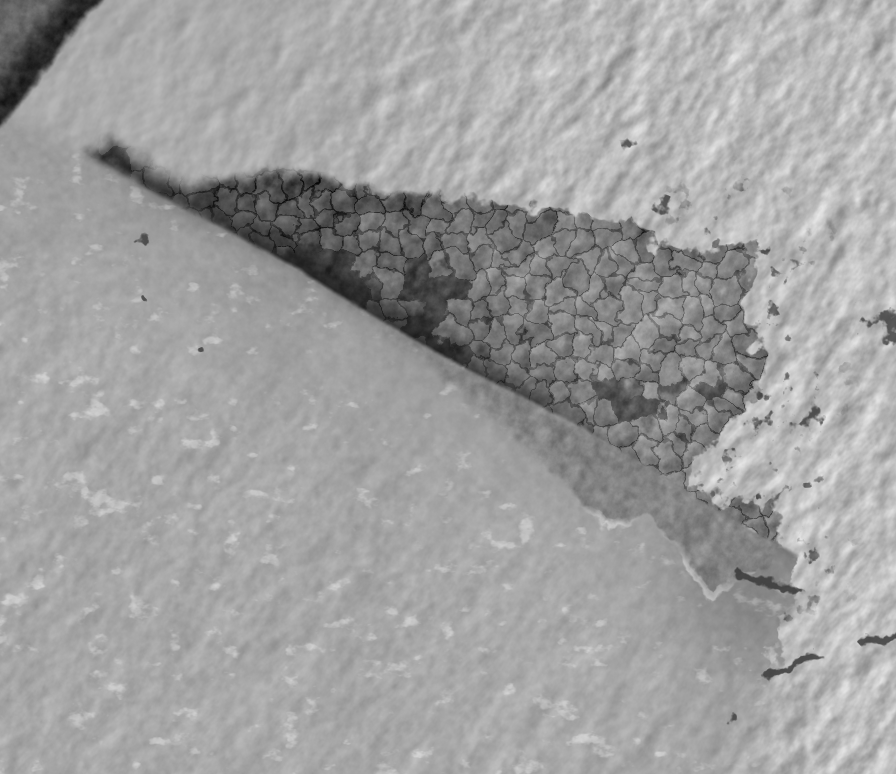
This texture is drawn by a WebGL 2 fragment shader. Its source:

```glsl
#version 300 es
precision highp float;
// Grey weathered wall: a smooth lower panel, rough plaster above it and a torn
// wedge of flaking paint between. Outlines are polygon distances roughened by
// noise; plaster is embossed fbm and the flakes are Voronoi cells.
uniform vec2 u_resolution;
out vec4 fragColor;

#define FRAME vec2(7.68, 6.62)
#define PLASTER_TONE 0.665
#define PANEL_TONE 0.615
#define LIP_TONE 0.51
#define BARE_TONE 0.25
#define FLAKE_TONE 0.38
#define FLAKE_DENSITY 5.5
#define RELIEF 0.55
#define GRAIN 0.11
#define SHADOW_TONE 0.13

// Torn wedge and the peeled lip under it, y pointing down.
const vec2 HOLE[14] = vec2[14](
  vec2(.75, 1.33), vec2(.95, 1.22), vec2(1.55, 1.58), vec2(2.55, 1.46), vec2(3.2, 1.62),
  vec2(5.45, 1.87), vec2(5.65, 2.1), vec2(6.42, 2.08), vec2(6.35, 2.6), vec2(6.6, 3.2),
  vec2(5.85, 4.1), vec2(6.3, 4.3), vec2(6.68, 4.22), vec2(6.65, 4.75));
const vec2 LIP[14] = vec2[14](
  vec2(3.3, 2.8), vec2(5., 3.65), vec2(5.8, 4.13), vec2(6.65, 4.62), vec2(6.6, 4.85),
  vec2(6.35, 4.88), vec2(6.1, 5.12), vec2(5.95, 4.95), vec2(5.85, 4.65), vec2(5.55, 4.42),
  vec2(5.2, 4.5), vec2(4.75, 4.05), vec2(4.2, 3.5), vec2(3.7, 3.1));
// Stains: centre and radius.
const vec3 STAINS[8] = vec3[8](
  vec3(5.4, 1.24, .07), vec3(5.66, 1.75, .06), vec3(1.2, 2.05, .05), vec3(1.25, 2.52, .035),
  vec3(1.74, 3.01, .03), vec3(6.25, 6.15, .06), vec3(6.9, 3.58, .1), vec3(7.66, 2.8, .16));

float hash(vec2 p) { return fract(sin(dot(p, vec2(127.1, 311.7))) * 43758.5); }

float noise(vec2 p) {
  vec2 i = floor(p), f = fract(p), e = vec2(1, 0);
  f = f * f * (3. - 2. * f);
  return mix(mix(hash(i), hash(i + e), f.x), mix(hash(i + e.yx), hash(i + e.xx), f.x), f.y);
}

float fbm(vec2 p) {
  float sum = 0., amp = .5;
  for (int i = 0; i < 4; i++, amp *= .5) {
    sum += amp * noise(p);
    p = mat2(1.6, 1.2, -1.2, 1.6) * p + 7.3;
  }
  return sum;
}

float segment(vec2 p, vec2 a, vec2 b) {
  vec2 ab = b - a;
  return length(p - a - ab * clamp(dot(p - a, ab) / dot(ab, ab), 0., 1.));
}

// Signed distance, negative inside.
float polygon(vec2 p, vec2 v[14]) {
  float d = 99., side = 1.;
  for (int i = 0; i < 14; i++) {
    vec2 a = v[i], b = v[(i + 1) % 14];
    d = min(d, segment(p, a, b));
    if ((a.y > p.y) != (b.y > p.y) && p.x < a.x + (p.y - a.y) * (b.x - a.x) / (b.y - a.y)) side = -side;
  }
  return side * d;
}

// Plaster height, stretched along a rising diagonal.
float plaster(vec2 p) { return fbm(mat2(5.2, 2.3, 3.9, -3.) * p); }

// Cell border distance (x), random value (y) and offset to the centre (zw).
vec4 flakeCell(vec2 p) {
  vec4 best = vec4(0);
  float near = 9., next = 9.;
  for (int k = 0; k < 9; k++) {
    vec2 cell = floor(p) + vec2(k % 3 - 1, k / 3 - 1);
    vec2 r = cell + .15 + .7 * vec2(hash(cell), hash(cell + 31.)) - p;
    float d = length(r);
    next = min(next, max(d, near));
    if (d < near) { near = d; best = vec4(0, hash(cell + 9.), r); }
  }
  best.x = next - near;
  return best;
}

float stroke(float d, float width) { return 1. - smoothstep(width * .4, width, d); }
float inner(float d, float soft) { return 1. - smoothstep(-soft, soft, d); }
float bump(vec2 p, float x, float y, float r) { p = (p - vec2(x, y)) / r; return exp(-dot(p, p)); }

void main() {
  vec2 p = gl_FragCoord.xy / u_resolution * FRAME;
  p.y = FRAME.y - p.y;
  vec2 wobble = vec2(fbm(p * 7.), fbm(p * 7. + 40.)) - .47;
  float fine = fbm(p * 16.) - .47, broad = fbm(p * 1.3) - .47;
  float emboss = plaster(p) - plaster(p - vec2(.045, .03));

  // Rough plaster, coarser and brighter to the right.
  float rough = mix(.35, 1., smoothstep(1., 6.5, p.x + .25 * p.y));
  float tone = PLASTER_TONE + .065 * smoothstep(2., 6.5, p.x) + .05 * broad;
  tone += rough * (RELIEF * emboss + GRAIN * fine);

  // Torn wedge: bare wall with overlapping flakes.
  float hole = polygon(p + wobble * mix(.12, .38, smoothstep(2., 6., p.x)), HOLE);
  float specks = smoothstep(5.3, 6.5, p.x) * (1. - smoothstep(.1, .9, hole));
  tone -= .4 * specks * smoothstep(.62, .72, fbm(p * 8. + 5.));
  float sag = bump(p, 2.3, p.y, .8) + bump(p, 5., p.y, .8);
  float below = p.y - .93 - .56 * p.x + .06 * sag - .05 * wobble.y;
  vec4 cell = flakeCell((p + wobble * .22) * FLAKE_DENSITY);
  vec2 centre = p + cell.zw / FLAKE_DENSITY;
  float cover = noise(centre * 2.1 + 3.) + .45 * cell.y + .12 * (centre.x - 4.) + .4 * bump(centre, 4.8, 2.6, .7)
    - .6 * (bump(centre, 3.6, 2.65, .5) + bump(centre, 5.7, 3.55, .3) + bump(centre, 6.2, 2.3, .3));
  float flake = FLAKE_TONE + .16 * smoothstep(2.5, 5.5, p.x) + .1 * (cell.y - .5)
    + .09 * dot(cell.zw, vec2(.8, .6)) - .16 * stroke(cell.x, .13);
  float inside = mix(BARE_TONE + .09 * smoothstep(3., 6., p.x), flake, smoothstep(.45, .55, cover));
  inside += .25 * (fine + emboss) - .07 * stroke(-hole, .3);
  inside = mix(inside, SHADOW_TONE, .75 * exp(-abs(below) * 6.) * (1. - smoothstep(3.8, 5.8, p.x)));
  tone = mix(tone, inside, inner(hole, mix(.1, .025, smoothstep(1.5, 4.5, p.x))));

  // Smooth panel, dimmed under the crest and towards its torn right end.
  float panel = PANEL_TONE + .06 * broad + GRAIN * .8 * fine + (.04 + .2 * emboss) * smoothstep(0., 2., below);
  panel += .12 * smoothstep(.6, .78, fbm(p * vec2(6, 9) + 20.));
  panel -= .12 * exp(-max(below, 0.) * 9.) * smoothstep(.6, 1.3, p.x) + .11 * bump(p, 6.4, 5.15, .65);
  float rightEnd = p.x - 6.85 + .43 * clamp(p.y - 5.05, 0., .7) + .5 * wobble.x;
  float panelMask = inner(-below, mix(.18, .03, smoothstep(.3, 1.2, p.x)));
  panelMask *= inner(rightEnd, mix(.03, .5, smoothstep(5.65, 6.1, p.y)));
  tone = mix(tone, panel, panelMask);

  // Peeled lip with a pale torn rim.
  float lip = polygon(p + wobble * .16, LIP);
  float lipTone = LIP_TONE + .2 * (fine + emboss);
  tone = mix(tone, lipTone, panelMask * inner(lip, mix(.13, .02, smoothstep(4., 5.2, p.x))));
  tone += .17 * stroke(abs(lip), .045) * smoothstep(4.9, 5.3, p.x) * smoothstep(.45, .7, below);

  // Cracks at the broken end, then scattered stains.
  vec2 c = p + wobble * .2;
  float crack = min(segment(c, vec2(6.3, 4.88), vec2(6.85, 5.08)), segment(c, vec2(6.55, 5.78), vec2(7, 5.6)));
  crack = min(crack, segment(c, vec2(7.4, 5.5), vec2(7.7, 5.4)));
  tone = mix(tone, .2, .8 * stroke(crack, .045));
  for (int i = 0; i < 8; i++) {
    vec3 s = STAINS[i];
    tone = mix(tone, .2, .75 * stroke(length(p + wobble * s.z * 5. - s.xy), s.z));
  }

  // Dark gap in the upper left corner.
  float corner = dot(p, vec2(.783, .622)) - .666 + .08 * wobble.x;
  float gap = mix(SHADOW_TONE, .4, smoothstep(.08, .38, -corner)) + .2 * fine;
  fragColor = vec4(vec3(mix(tone, gap, inner(corner, .04))), 1);
}
```
